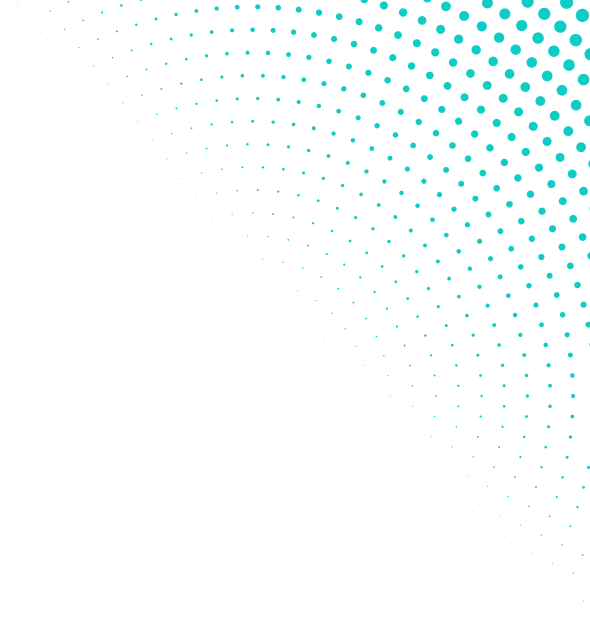
A Shadertoy shader for this background:

```glsl
const float TAU = 6.2831853;
const vec3 PAPER = vec3(1.0);
const vec3 TEAL = vec3(0.06, 0.80, 0.77);

// Centre of the nearest dot; ring n carries 7 * n evenly spaced dots
vec2 nearestDot(vec2 p, vec2 center, float ringGap) {
    vec2 q = p - center;
    float ring = max(round(length(q) / ringGap), 1.0);
    float angleStep = TAU / (7.0 * ring);
    float fromLeft = 0.5 * TAU - atan(q.y, q.x);
    float angle = 0.5 * TAU - round(fromLeft / angleStep) * angleStep;
    return center + ring * ringGap * vec2(cos(angle), sin(angle));
}

// Dots grow from a diagonal towards the upper right corner
float dotRadius(vec2 dotPos) {
    float t = max(dot(dotPos, vec2(0.73, 0.684)) - 0.6345, 0.0);
    return 0.009 * t + 0.0084 * t * t;
}

void mainImage(out vec4 fragColor, in vec2 fragCoord) {
    vec2 p = fragCoord / iResolution.y;
    float pixel = 1.0 / iResolution.y;

    vec2 dotPos = nearestDot(p, vec2(0.3947, 0.3812), 0.03577);
    float radius = dotRadius(dotPos);

    // Dots smaller than a pixel fade instead of shrinking
    float drawn = max(radius, 0.5 * pixel);
    float coverage = clamp(0.5 + (drawn - distance(p, dotPos)) / pixel, 0.0, 1.0);
    coverage *= min(3.0 * radius * radius / (pixel * pixel), 1.0);

    fragColor = vec4(mix(PAPER, TEAL, coverage), 1.0);
}
```
